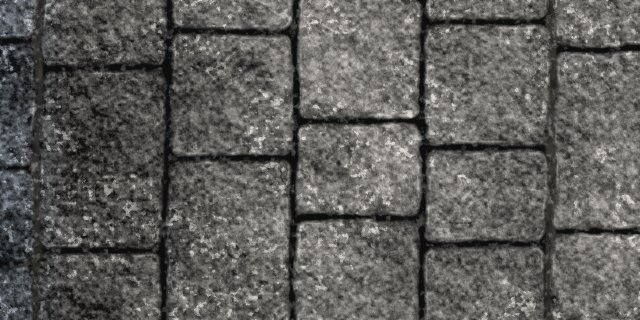
Give the GLSL for this texture, as a Shadertoy shader.

```glsl
// Worn grey stone paving in six staggered columns with dark, wet joints.

float hash(vec2 p) {
    return fract(sin(dot(p, vec2(127.1, 311.7))) * 43758.5453);
}

float noise(vec2 p) {
    vec2 i = floor(p), f = fract(p);
    f = f * f * (3.0 - 2.0 * f);
    return mix(mix(hash(i), hash(i + vec2(1, 0)), f.x),
               mix(hash(i + vec2(0, 1)), hash(i + vec2(1, 1)), f.x), f.y);
}

float fbm(vec2 p) {
    float sum = 0.0, amp = 0.52;
    for (int i = 0; i < 5; i++) {
        sum += amp * noise(p);
        p = mat2(1.6, 1.2, -1.2, 1.6) * p + 7.3;
        amp *= 0.5;
    }
    return sum;
}

// Rough stone surface: fine bumps plus chipped ledges
float relief(vec2 p) {
    float ledge = smoothstep(0.48, 0.52, fbm(p * 5.0 + 3.0));
    return fbm(p * 18.0) + 0.14 * ledge;
}

float roundedBox(vec2 p, vec2 halfSize, float radius) {
    vec2 q = abs(p) - halfSize + radius;
    return length(max(q, 0.0)) + min(max(q.x, q.y), 0.0) - radius;
}

// Signed distance to the nearest stone (x) and a random value per stone (y)
vec2 paving(vec2 p) {
    float pitch = 0.401;
    float column = floor((p.x - 0.117) / pitch);
    float kind = mod(column, 4.0);
    float centreX = 0.117 + (column + 0.5) * pitch;

    // The first joint of each column rises and falls across the canvas
    float top = 0.887 + 0.1 * cos((column - 2.0) * 1.5708) + 0.015 * column + 0.5;
    vec2 nearest = vec2(1.0, 0.0);
    for (int row = 0; row < 4; row++) {
        float stoneHeight = row == 0 ? 0.5 : row == 2 ? 0.3 : 0.395;
        if (row == 1 && kind == 0.0 || row == 2 && kind == 1.0) stoneHeight = 0.57;
        vec2 halfSize = vec2(pitch, stoneHeight) * 0.5 - 0.0075;
        float d = roundedBox(p - vec2(centreX, top - stoneHeight * 0.5), halfSize, 0.034);
        if (d < nearest.x) nearest = vec2(d, hash(vec2(column, row)));
        top -= stoneHeight;
    }
    return nearest;
}

void mainImage(out vec4 fragColor, in vec2 fragCoord) {
    vec2 p = fragCoord / iResolution.y;
    float pixel = 1.0 / iResolution.y;

    // Hand-laid wobble and ragged stone edges
    vec2 wobble = vec2(noise(p * 7.0), noise(p * 7.0 + 31.0)) - 0.5;
    vec2 stone = paving(p + 0.014 * wobble - vec2(0.016 * (p.y - 0.5), 0.0));
    float d = stone.x + 0.014 * (fbm(p * 28.0) - 0.5);

    // Broad light, darker at the left, with stains and per-stone variation
    float tone = 0.29 + 0.13 * smoothstep(0.1, 1.0, p.x) + 0.06 * (p.y - 0.5);
    tone += 0.05 * (stone.y - 0.5);
    tone += 0.33 * (fbm(p * 4.0 + 11.0) - 0.5);

    // Light from above on the relief, then grain and pale mineral flecks
    float slope = relief(p) - relief(p + vec2(0.002, 0.005));
    tone += 1.05 * slope + 0.55 * (fbm(p * 85.0) - 0.5);
    float flecks = smoothstep(0.56, 0.76, fbm(p * 60.0 + 19.0));
    tone += 0.30 * flecks * smoothstep(0.35, 0.65, fbm(p * 6.0 + 5.0));

    // Shaded shoulder and thin, broken bright rim
    tone *= 1.0 - 0.35 * smoothstep(-0.022, 0.0, d);
    float rim = exp(-pow((d + 0.010) / 0.004, 2.0));
    tone += 0.18 * rim * smoothstep(0.4, 0.7, noise(p * 30.0 + 8.0));
    vec3 tint = mix(vec3(0.94, 1.0, 1.07), vec3(1.02, 1.0, 0.97), smoothstep(0.0, 0.25, p.x));
    vec3 stoneColor = tint * clamp(tone, 0.07, 0.85);

    // Black joints with wet glints; every fourth upright joint is dusty
    float seam = mod(p.x - 0.117 + 0.802, 1.604) - 0.802;
    float dust = 1.0 - smoothstep(0.012, 0.022, abs(seam));
    float glint = smoothstep(0.5, 0.8, fbm(p * 60.0));
    vec3 jointColor = vec3(0.05, 0.05, 0.052) + 0.22 * glint;
    jointColor += dust * vec3(0.26, 0.24, 0.21) * fbm(p * 30.0);

    float joint = smoothstep(-0.002 - pixel, 0.001 + pixel, d);
    fragColor = vec4(mix(stoneColor, jointColor, joint), 1.0);
}
```
